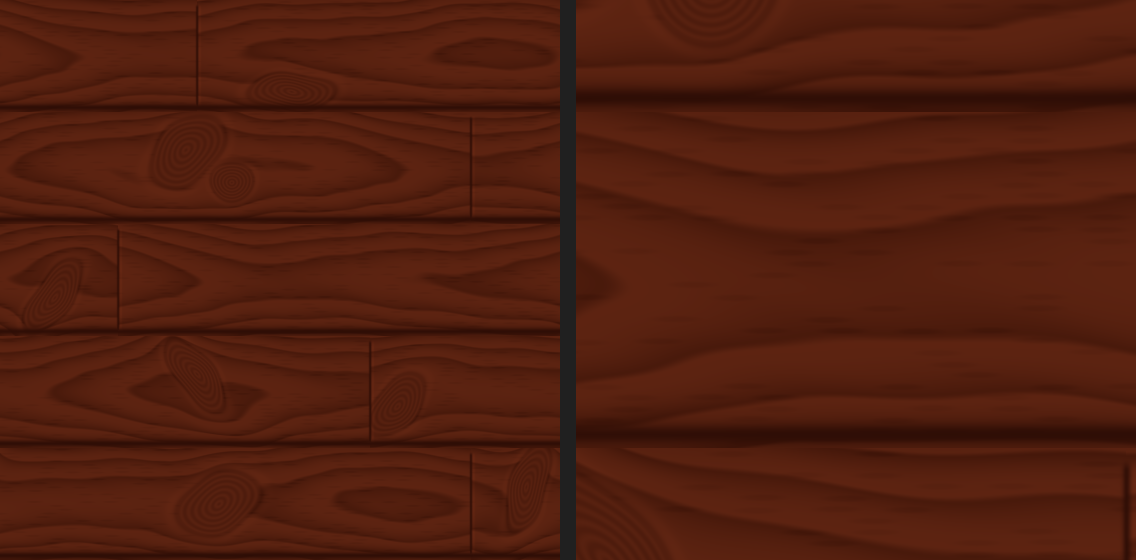
Left, the full canvas; right, a detail of the centre.
A Shadertoy shader for this texture:

```glsl
// Five rows of red-brown wooden planks with arched grain, ringed knots and dark joints.

const float TAU = 6.2831853;
const int ROWS = 5;                                   // planks down the canvas
const vec3 LIGHT_WOOD = vec3(0.378, 0.146, 0.072);
const vec3 DARK_WOOD = vec3(0.255, 0.085, 0.035);
const vec3 GAP_COLOR = vec3(0.175, 0.050, 0.020);
const float GRAIN_BANDS = 2.7;                        // bands from plank centre to edge
const float ARCH_HEIGHT = 0.85;                       // how far the bands drift along a plank
const float RING_COUNT = 6.0;                         // rings in each knot
const float GAP_CENTER = 0.04;                        // in plank heights
const float GAP_WIDTH = 0.028;
const float JOINT_WIDTH = 0.011;
const vec2 FIBER_CELLS = vec2(22.0, 150.0);

// Settings per row, counted from the bottom
const float JOINT_X[ROWS] = float[](0.841, 0.661, 0.211, 0.841, 0.352);
const float GRAIN_PHASE[ROWS] = float[](-0.4, 0.6, -0.5, 1.7, 2.0);
const float KNOT_TILT[ROWS] = float[](0.52, -0.9, 0.95, 0.78, -0.08);
const vec2 KNOT_X[ROWS] = vec2[](vec2(0.391, 0.940), vec2(0.352, 0.710),
    vec2(0.098, -1.0), vec2(0.332, 0.414), vec2(0.521, -1.0)); // negative: no knot

float hash(vec2 p) {
    vec3 q = fract(vec3(p.xyx) * 0.1031);
    q += dot(q, q.yzx + 33.33);
    return fract((q.x + q.y) * q.z);
}

// Knot centre height, tilt, length and slimness for a row
vec4 knotShape(int row, int k) {
    float r = float(row);
    float odd = mod(r, 2.0);
    if (k == 0) return vec4(mix(0.5 - 0.08 * r, 0.66, odd), KNOT_TILT[row],
                            0.38, 0.5 + 0.16 * cos(2.1 * r));
    return vec4(0.65 - 0.28 * odd, 1.3 - 0.45 * r, 0.4 - 0.07 * r, 0.4 + 0.16 * r);
}

// Distance from a knot centre, 1.0 on its rim
float knotDistance(vec2 p, vec4 shape) {
    vec2 axis = vec2(cos(shape.y), sin(shape.y));
    vec2 q = vec2(dot(p, axis), dot(p, vec2(-axis.y, axis.x)));
    q.y += 0.12 * q.x * sin(7.0 * q.x + shape.x * 9.0);
    return length(q / (shape.z * vec2(1.0, shape.w)));
}

// Darkness of the arched bands: each deepens outward, then ends sharply
float grainDarkness(float u, float v, int row) {
    float phase = GRAIN_PHASE[row];
    float seed = float(row) * 2.4;
    v += 0.022 * sin(TAU * 2.3 * u + seed) + 0.010 * sin(TAU * 5.7 * u + seed * 1.7 + 4.0 * v);
    float c = 2.0 * v - 1.0;
    float field = GRAIN_BANDS * pow(c * c + 0.003, 0.8);
    field += ARCH_HEIGHT * sin(TAU * 0.9 * u + phase) + 0.22 * sin(TAU * 2.1 * u + seed);
    field += 0.025 * sin(TAU * 9.0 * u + 31.0 * v) + 0.55;
    float t = fract(field);
    return (0.12 + 0.88 * t * t) * (1.0 - smoothstep(0.84, 1.0, t))
         + 0.12 * smoothstep(0.84, 1.0, t);
}

// Short fibre strokes, one per jittered cell
float fiberStrokes(vec2 uv, float row) {
    vec2 p = uv * FIBER_CELLS;
    float line = floor(p.y);
    p.x += hash(vec2(line, row)) * FIBER_CELLS.x;
    vec2 id = vec2(mod(floor(p.x), FIBER_CELLS.x), line);
    vec2 jitter = vec2(hash(id + 7.0), hash(id + 19.0)) - 0.5;
    vec2 d = (fract(p) - 0.5 - 0.2 * jitter) * vec2(2.4, 2.5);
    return step(0.58, hash(id)) * (1.0 - smoothstep(0.3, 1.0, length(d)));
}

void mainImage(out vec4 fragColor, in vec2 fragCoord) {
    vec2 uv = fragCoord / iResolution.xy;
    float rows = float(ROWS);
    int row = int(clamp(floor(uv.y * rows), 0.0, rows - 1.0));
    float v = fract(uv.y * rows);
    float u = fract(uv.x - JOINT_X[row]);

    // Knots push the grain aside and carry their own rings
    float bentV = v;
    float inside = 0.0, rings = 0.0, rim = 0.0, halo = 0.0;
    for (int k = 0; k < 2; k++) {
        float x = KNOT_X[row][k];
        if (x < 0.0) continue;
        vec4 shape = knotShape(row, k);
        vec2 p = vec2((u - fract(x - JOINT_X[row])) * rows, v - shape.x);
        float d = knotDistance(p, shape);
        bentV = mix(bentV, shape.x, 0.85 * exp(-0.55 * d * d));
        float mask = 1.0 - smoothstep(0.92, 1.06, d);
        inside = max(inside, mask);
        rings += mask * (0.5 + 0.5 * cos(TAU * RING_COUNT * d));
        rim = max(rim, exp(-pow((d - 1.03) / 0.06, 2.0)));
        halo = max(halo, exp(-pow((d - 1.2) / 0.12, 2.0)));
    }

    // Wood tone
    float dark = grainDarkness(u, bentV, row);
    dark = mix(dark, 0.3 + 0.35 * rings, 0.9 * inside);
    dark += 0.28 * rim - 0.15 * halo;
    dark += fiberStrokes(uv, float(row)) * (1.0 - inside) * (0.12 + 0.12 * dark);
    dark += 0.35 * (1.0 - smoothstep(0.03, 0.16, v)) + 0.12 * smoothstep(0.9, 1.0, v);
    vec3 color = mix(LIGHT_WOOD, DARK_WOOD, clamp(dark, 0.0, 1.1));

    // Long gaps between rows and short joints between plank ends
    float gap = exp(-pow((v - GAP_CENTER) / GAP_WIDTH, 2.0));
    float jointX = (u - step(0.5, u)) * rows;
    float span = smoothstep(0.02, 0.05, v) * (1.0 - smoothstep(0.93, 0.97, v));
    float joint = span * exp(-pow(jointX / JOINT_WIDTH, 2.0));
    float bevel = span * exp(-pow((jointX - 2.2 * JOINT_WIDTH) / JOINT_WIDTH, 2.0));
    color *= 1.0 + 0.1 * bevel;
    color = mix(color, GAP_COLOR, max(0.9 * gap, 0.85 * joint));
    fragColor = vec4(color, 1.0);
}
```
